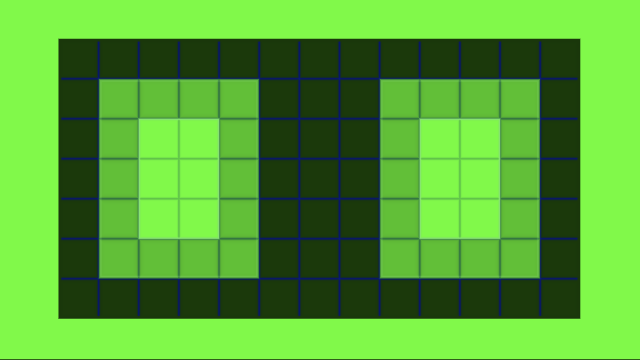
Write a Shadertoy shader that draws this pattern.

```glsl
// Two glowing green block rings on a dark tiled panel with navy grid lines.
#define CELL vec2(0.1115, 0.1111)
#define PANEL_CENTER vec2(-0.0017, 0.0035)
#define GRID_SIZE vec2(13.0, 7.0)
#define LINE_WIDTH 0.030
#define EDGE_SOFT 0.018
#define BRIGHT vec3(0.505, 0.975, 0.290)
#define MIDDLE vec3(0.385, 0.750, 0.220)
#define DARK vec3(0.105, 0.225, 0.045)
#define NAVY vec3(0.025, 0.080, 0.440)
#define PALE vec3(0.620, 0.960, 0.550)

float boxDistance(vec2 p, vec2 halfSize) {
    vec2 d = abs(p) - halfSize;
    return length(max(d, 0.0)) + min(max(d.x, d.y), 0.0);
}

float fill(float d, float soft) {
    return 1.0 - smoothstep(-soft, soft, d);
}

float band(float d, float width) {
    return exp(-d * d / (width * width));
}

void mainImage(out vec4 fragColor, in vec2 fragCoord) {
    vec2 p = (fragCoord - 0.5 * iResolution.xy) / iResolution.y;
    vec2 grid = (p - PANEL_CENTER) / CELL;
    float pixel = 1.0 / (iResolution.y * CELL.y);
    float soft = max(EDGE_SOFT, 0.6 * pixel);

    // Panel and the mirrored pair of nested blocks, in cell units
    vec2 block = vec2(abs(grid.x) - 3.5, grid.y);
    float panelDist = boxDistance(grid, 0.5 * GRID_SIZE);
    float ringDist = boxDistance(block, vec2(2.0, 2.5));
    float coreDist = boxDistance(block, vec2(1.0, 1.5));
    float ring = fill(ringDist, soft);
    float core = fill(coreDist, soft);

    vec3 color = mix(DARK, MIDDLE, ring);
    color = mix(color, BRIGHT, core);

    // Faint shading toward the edge of each tile
    vec2 toLine = 0.5 - abs(fract(grid + 0.5 * GRID_SIZE) - 0.5);
    toLine = 0.5 - toLine;
    vec2 lineDist = 0.5 - toLine;
    float nearest = min(lineDist.x, lineDist.y);
    color *= 1.0 - 0.06 * band(nearest, 0.09) * (1.0 - core);

    // Grid lines fade over the lighter blocks and stop short of the panel rim
    float width = max(LINE_WIDTH, 0.6 * pixel);
    float vertical = band(lineDist.x, width);
    float horizontal = band(lineDist.y, width);
    float line = max(vertical, horizontal);
    float inside = fill(panelDist + 0.07, 0.02);
    float strength = mix(mix(0.92, 0.62, ring), 0.32, core);
    vec3 lineColor = mix(NAVY, vec3(0.10, 0.30, 0.29), ring);
    color = mix(color, lineColor, line * strength * inside);
    color.b += 0.10 * vertical * horizontal * inside * (1.0 - ring);

    // Pale rims just inside the rings and around the cores
    color = mix(color, PALE, 0.22 * band(ringDist + 0.055, 0.022));
    color = mix(color, PALE, 0.60 * band(coreDist + 0.012, 0.024));

    // Bright surround and thin dark strip at the bottom of the canvas
    color = mix(BRIGHT, color, fill(panelDist, soft));
    float strip = fill((p.y + 0.4978) / CELL.y, 0.5 * pixel);
    color = mix(color, DARK * 0.5, 0.8 * strip);

    fragColor = vec4(color, 1.0);
}
```
